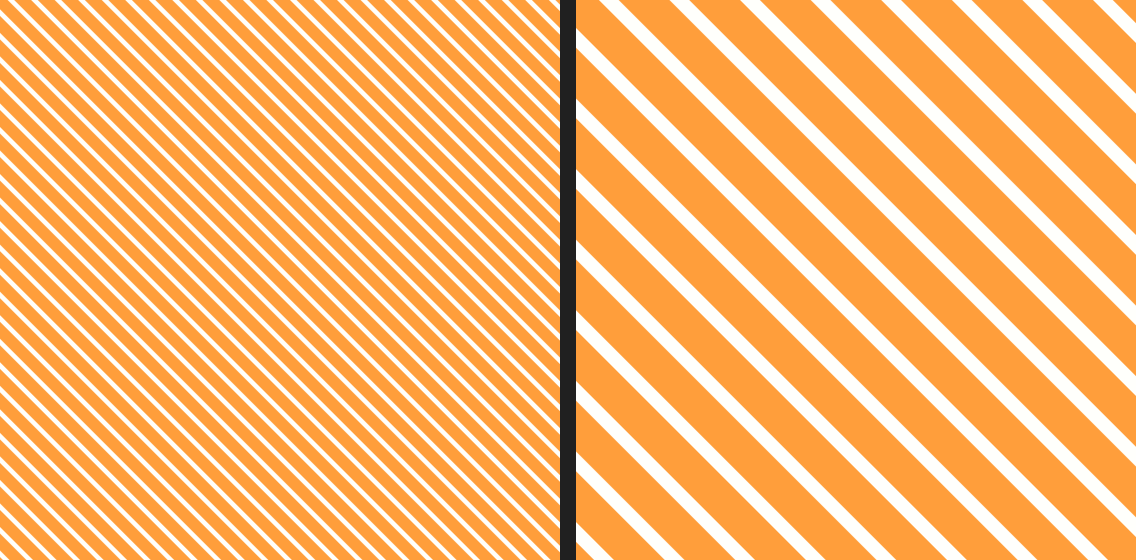
Left, the full canvas; right, a detail of the centre.
This pattern is drawn by a WebGL 2 fragment shader. Its source:

```glsl
#version 300 es
precision highp float;
// Thin white diagonal stripes on a flat orange ground, falling to the right.
// Distance across the 45 degree diagonal is folded into equal periods,
// and each period holds one stripe with antialiased edges.

uniform vec2 u_resolution;
out vec4 fragColor;

const vec3 ORANGE = vec3(1.0, 0.62, 0.23);
const vec3 WHITE = vec3(1.0, 1.0, 0.99);

const float REPEATS = 23.8;        // stripes along each side of the canvas
const float FIRST_STRIPE = 0.0195; // centre of the first stripe on the top edge
const float STRIPE_SHARE = 0.28;   // stripe width as a share of one period

// Signed distance, in periods, to the edge of the nearest stripe.
float stripeDistance(float position, float share) {
    float fromCentre = abs(fract(position + 0.5) - 0.5);
    return fromCentre - 0.5 * share;
}

// Coverage of a shape from its signed distance and edge softness.
float coverage(float dist, float softness) {
    return 1.0 - smoothstep(-softness, softness, dist);
}

void main() {
    float side = min(u_resolution.x, u_resolution.y);
    vec2 uv = gl_FragCoord.xy / side;

    // Horizontal offset from the top-left corner, measured along the diagonal
    float diagonal = uv.x + uv.y - u_resolution.y / side;
    float position = (diagonal - FIRST_STRIPE) * REPEATS;

    // One pixel of softness, expressed in periods
    float softness = REPEATS / side;
    float stripe = coverage(stripeDistance(position, STRIPE_SHARE), softness);

    fragColor = vec4(mix(ORANGE, WHITE, stripe), 1.0);
}
```
